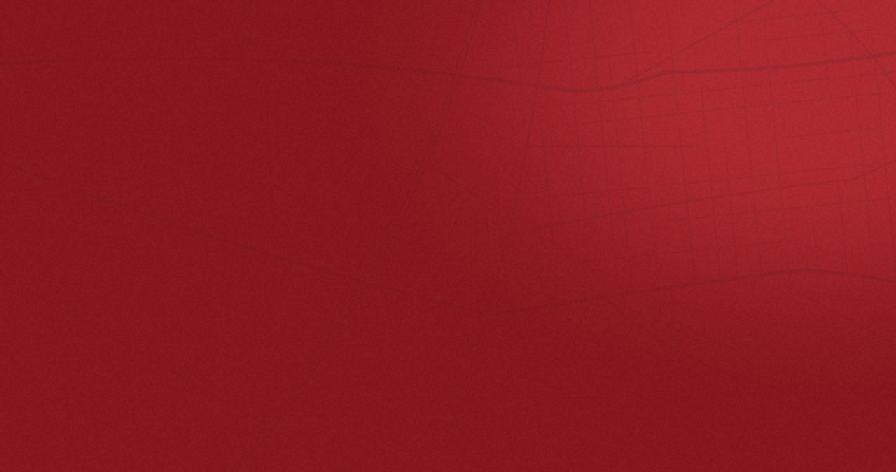
Give the GLSL for this background, as a WebGL 1 fragment shader.

```glsl
precision highp float;

uniform vec2 u_resolution;

const vec3 BASE_RED = vec3(0.530, 0.091, 0.119);
const vec3 GLOW_RED = vec3(0.674, 0.164, 0.184);
const vec3 ROAD_ABSORB = vec3(1.0, 0.35, 0.0);
const vec2 GLOW_CENTER = vec2(0.92, 0.85);
const vec2 GLOW_RADIUS = vec2(0.55, 0.70);
const float GLOW_CORE = 0.22;
const float ROAD_WIDTH = 0.0040;
const float LANE_WIDTH = 0.0024;
const float STREET_WIDTH = 0.0014;
const float SOFTNESS = 0.0018;
const float ROAD_DEPTH = 0.090;
const float LANE_DEPTH = 0.072;
const float STREET_DEPTH = 0.068;
const float SHADOW_FADE = 0.45;
const float GRAIN_CELLS = 270.0;
const float GRAIN_AMOUNT = 0.018;

float hash(vec2 p) {
  vec3 h = fract(vec3(p.xyx) * 0.1031);
  h += dot(h, h.yzx + 33.33);
  return fract((h.x + h.y) * h.z);
}

float stroke(float distanceToLine, float halfWidth) {
  float blur = max(1.0 / u_resolution.y, SOFTNESS);
  return 1.0 - smoothstep(halfWidth - blur, halfWidth + blur, distanceToLine);
}

// Distance to a parabolic arc from a to b; bend lifts its middle to the left
float arc(vec2 p, vec2 a, vec2 b, float bend) {
  float span = length(b - a);
  vec2 dir = (b - a) / span;
  vec2 rel = p - a;
  float along = dot(rel, dir);
  float across = dot(rel, vec2(-dir.y, dir.x));
  float t = clamp(along / span, 0.0, 1.0);
  float slope = 4.0 * bend * (1.0 - 2.0 * t) / span;
  float offset = (across - 4.0 * bend * t * (1.0 - t)) / sqrt(1.0 + slope * slope);
  return length(vec2(along - t * span, offset));
}

// Parallel streets along p.x, broken into random stretches
float streets(vec2 p, float spacing, float stretch, float seed) {
  float row = floor(p.y / spacing);
  float shift = hash(vec2(row, seed));
  float block = floor(p.x / stretch + shift * 7.0);
  float shown = step(0.28, hash(vec2(block, row + seed)));
  float d = abs(fract(p.y / spacing) - 0.25 - 0.5 * shift) * spacing;
  return shown * stroke(d, STREET_WIDTH);
}

float streetGrid(vec2 p, float angle, float spacing, float seed) {
  float c = cos(angle);
  float s = sin(angle);
  vec2 q = vec2(c * p.x + s * p.y, c * p.y - s * p.x) + 8.0;
  return max(streets(q, spacing, 0.24, seed),
             streets(q.yx, spacing * 0.8, 0.20, seed + 40.0));
}

float mainRoads(vec2 p) {
  // Northern road
  float d = arc(p, vec2(0.0, 0.864), vec2(1.21, 0.807), 0.035);
  d = min(d, arc(p, vec2(1.21, 0.807), vec2(1.41, 0.847), -0.010));
  d = min(d, arc(p, vec2(1.41, 0.847), vec2(1.92, 0.892), -0.010));
  // Road sinking to the middle and rising again
  d = min(d, arc(p, vec2(0.0, 0.658), vec2(1.04, 0.332), -0.018));
  d = min(d, arc(p, vec2(1.04, 0.332), vec2(1.70, 0.428), 0.004));
  d = min(d, arc(p, vec2(1.70, 0.428), vec2(1.92, 0.398), 0.004));
  return d;
}

float lanes(vec2 p) {
  // Long diagonal with two tracks
  float d = abs(arc(p, vec2(0.495, 0.0), vec2(1.015, 1.0), -0.065) - 0.005);
  // Side roads
  d = min(d, arc(p, vec2(1.08, 0.505), vec2(1.81, 0.621), 0.008));
  d = min(d, arc(p, vec2(1.81, 0.621), vec2(1.92, 0.670), 0.0));
  d = min(d, arc(p, vec2(0.94, 0.06), vec2(1.163, 1.0), -0.030));
  d = min(d, arc(p, vec2(1.31, 0.817), vec2(1.64, 1.0), 0.0));
  d = min(d, arc(p, vec2(0.41, 0.50), vec2(0.532, 1.0), -0.010));
  d = min(d, arc(p, vec2(0.0, 0.42), vec2(0.74, 0.0), 0.0));
  d = min(d, arc(p, vec2(1.73, 1.0), vec2(1.92, 0.78), 0.012));
  d = min(d, arc(p, vec2(1.29, 0.36), vec2(1.73, 0.16), -0.035));
  d = min(d, arc(p, vec2(0.89, 0.66), vec2(1.05, 0.56), 0.0));
  d = min(d, arc(p, vec2(1.12, 0.69), vec2(1.47, 0.69), 0.0));
  return d;
}

void main() {
  vec2 uv = gl_FragCoord.xy / u_resolution;
  vec2 p = gl_FragCoord.xy / u_resolution.y;

  // Red ground with a soft light in the upper right
  float glow = 1.0 - smoothstep(GLOW_CORE, 1.0, length((uv - GLOW_CENTER) / GLOW_RADIUS));
  vec3 color = mix(BASE_RED, GLOW_RED, glow);

  // Slanted blocks on the left and below, upright blocks in the upper right
  float upright = smoothstep(1.02, 1.10, p.x) * smoothstep(0.36, 0.42, p.y);
  float grid = mix(streetGrid(p, -0.50, 0.085, 3.0),
                   streetGrid(p, 0.10, 0.068, 17.0), upright);

  // Roads darken the ground, most clearly where it is lit
  float ink = max(STREET_DEPTH * grid, LANE_DEPTH * stroke(lanes(p), LANE_WIDTH));
  ink = max(ink, ROAD_DEPTH * stroke(mainRoads(p), ROAD_WIDTH));
  color *= 1.0 - ink * mix(SHADOW_FADE, 1.0, glow) * ROAD_ABSORB;

  // Fine grain
  color += GRAIN_AMOUNT * (hash(floor(p * GRAIN_CELLS)) - 0.5);
  gl_FragColor = vec4(color, 1.0);
}
```
